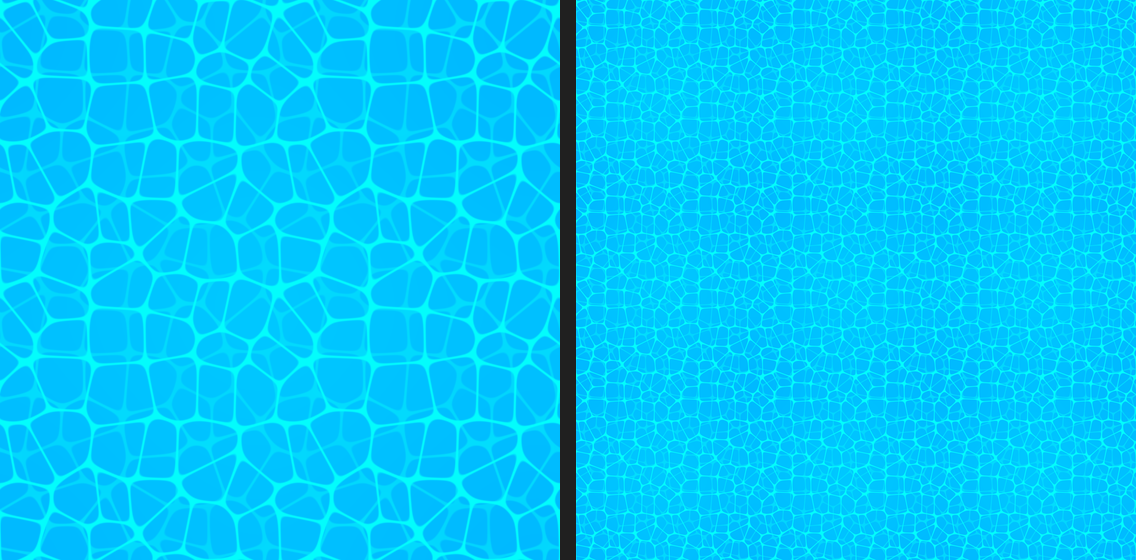
Left, the tile; right, the same tile 3 across and 3 down.
This texture is drawn by a WebGL 2 fragment shader. Its source:

```glsl
#version 300 es
precision highp float;
// Sunlit pool water: a bright caustic web above a fainter, deeper one.

uniform vec2 u_resolution;
out vec4 fragColor;

const float TAU = 6.2831853;
const float REPEATS = 2.0; // whole pattern repeats across the canvas
const float CELLS = 6.0;   // cells per repeat

vec2 hash2(vec2 cell, float seed) {
    vec2 p = mod(cell, CELLS) + seed;
    return fract(sin(vec2(dot(p, vec2(127.1, 311.7)), dot(p, vec2(269.5, 183.3)))) * 43758.5);
}

// Jittered centre of a cell, wrapping every CELLS cells
vec2 cellCentre(vec2 cell, float seed) {
    return cell + 0.5 + 0.84 * (hash2(cell, seed) - 0.5);
}

// Distance to the nearest cell wall, with softly rounded corners
float wallDistance(vec2 p, float seed) {
    vec2 home = floor(p), nearestCell = home, nearest = home;
    float best = 1e3;
    for (int y = -1; y <= 1; y++)
    for (int x = -1; x <= 1; x++) {
        vec2 cell = home + vec2(x, y);
        vec2 centre = cellCentre(cell, seed);
        float d = distance(p, centre);
        if (d < best) {
            best = d;
            nearest = centre;
            nearestCell = cell;
        }
    }

    // Exponential smooth minimum over the bisectors to all neighbours
    float sum = 0.0;
    for (int y = -2; y <= 2; y++)
    for (int x = -2; x <= 2; x++) {
        if (x == 0 && y == 0) continue;
        vec2 other = cellCentre(nearestCell + vec2(x, y), seed);
        float d = dot(0.5 * (nearest + other) - p, normalize(other - nearest));
        sum += exp(-16.0 * d);
    }
    return -log(sum) / 16.0;
}

// Coverage of the web of walls
float web(vec2 p, float seed, float halfWidth, float blur) {
    return 1.0 - smoothstep(halfWidth - blur, halfWidth + blur, wallDistance(p, seed));
}

void main() {
    vec2 uv = gl_FragCoord.xy / u_resolution;
    vec2 p = uv * REPEATS * CELLS;
    float pixel = REPEATS * CELLS / min(u_resolution.x, u_resolution.y);

    // Water with a broad, slightly lighter middle
    vec2 wave = cos(TAU * (uv - vec2(0.46, 0.45)));
    float glow = 0.5 + 0.25 * (wave.x + wave.y);
    vec3 color = mix(vec3(0.0, 0.725, 1.0), vec3(0.0, 0.78, 1.0), glow);

    // Deep web, gently varying in strength
    float strength = 0.85 + 0.15 * sin(TAU * (2.0 * uv.x + 1.0)) * sin(TAU * 4.0 * uv.y);
    float deep = web(p + vec2(0.37, 0.61), 17.0, 0.025, pixel);
    color = mix(color, vec3(0.01, 0.87, 0.99), deep * strength);

    // Bright surface web
    float bright = web(p, 3.0, 0.022, pixel);
    color = mix(color, vec3(0.01, 0.99, 0.99), bright);

    fragColor = vec4(color, 1.0);
}
```
